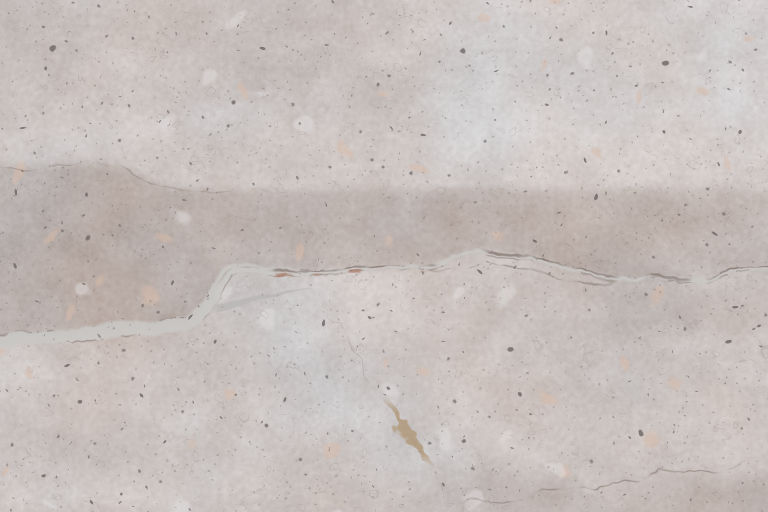
Reproduce this texture procedurally as a Shadertoy shader.

```glsl
const vec3 TAUPE = vec3(0.64, 0.585, 0.56);
const vec3 CREAM = vec3(0.86, 0.842, 0.838);
const vec3 PIT = vec3(0.43, 0.40, 0.39);
const vec3 CRACK = vec3(0.52, 0.46, 0.43);
const vec3 QUARTZ = vec3(0.79, 0.785, 0.775);
const vec3 CHALK = vec3(0.88, 0.87, 0.87);
const vec3 PEACH = vec3(0.85, 0.735, 0.665);
const vec3 RUST = vec3(0.68, 0.50, 0.43);
const vec3 OCHRE = vec3(0.68, 0.58, 0.45);

vec2 hash22(vec2 p) {
    vec3 q = fract(p.xyx * vec3(0.1031, 0.1030, 0.0973));
    q += dot(q, q.yzx + 33.33);
    return fract((q.xx + q.yz) * q.zy);
}

float slopeAt(vec2 cell, vec2 corner, vec2 f) {
    return dot(hash22(cell + corner) * 2.0 - 1.0, f - corner);
}

float gradientNoise(vec2 p) {
    vec2 i = floor(p), f = fract(p);
    vec2 u = f * f * f * (f * (f * 6.0 - 15.0) + 10.0);
    float low = mix(slopeAt(i, vec2(0, 0), f), slopeAt(i, vec2(1, 0), f), u.x);
    float high = mix(slopeAt(i, vec2(0, 1), f), slopeAt(i, vec2(1, 1), f), u.x);
    return mix(low, high, u.y);
}

float fbm(vec2 p, int octaves) {
    float sum = 0.0, gain = 1.0;
    for (int i = 0; i < octaves; i++) {
        sum += gain * gradientNoise(p);
        p = mat2(1.6, 1.2, -1.2, 1.6) * p + 17.3;
        gain *= 0.55;
    }
    return sum;
}

float fill(float dist, float soft) {
    return 1.0 - smoothstep(-soft, soft, dist);
}

float span(float x, float start, float end, float fade) {
    return smoothstep(start - fade, start + fade, x) * fill(x - end, fade);
}

void stain(inout vec3 color, vec3 ink, float amount) {
    color = mix(color, ink, amount);
}

// Distance to ragged ovals, at most one per cell
float flecks(vec2 p, float scale, float density, float size, float stretch, float seed) {
    vec2 q = mat2(0.88, 0.47, -0.47, 0.88) * p * scale + seed;
    vec2 cell = floor(q) + seed;
    vec2 place = hash22(cell), shape = hash22(cell + 71.0), pick = hash22(cell + 139.0);
    vec2 d = fract(q) - 0.5 - (place - 0.5) * 0.5;
    float c = cos(6.283 * shape.x), s = sin(6.283 * shape.x);
    d = mat2(c, s, -s, c) * d;
    d.y *= mix(1.0, stretch, shape.y);
    float dist = length(d) + size * (0.8 * gradientNoise(q * 5.0) - mix(0.35, 1.0, pick.y));
    return (pick.x < density ? dist : 1.0) / scale;
}

float bump(float x, float center, float width) {
    float t = (x - center) / width;
    return exp(-t * t);
}

float veinHeight(float x) {
    float rise = 0.33 + 0.11 * min(x, 0.4) + 0.1 * smoothstep(0.36, 0.47, x);
    return rise + 0.035 * bump(x, 0.96, 0.11) - 0.025 * bump(x, 1.27, 0.12);
}

// Brown band over the vein, darker patches, pale upper right
float bedTone(vec2 p, float vein, float ledge) {
    float band = span(p.y, vein, ledge, 0.015) * (1.0 - 0.4 * smoothstep(1.2, 1.4, p.x));
    float side = span(p.y, 0.35, 0.45, 0.03) * smoothstep(1.05, 1.35, p.x);
    float foot = fill(p.y - 0.065, 0.045) * smoothstep(0.75, 1.0, p.x);
    float topLeft = smoothstep(0.7, 0.95, p.y) * fill(p.x - 0.55, 0.25);
    float topRight = smoothstep(0.62, 0.75, p.y) * smoothstep(0.6, 1.0, p.x);
    return 0.72 - 0.29 * band - 0.2 * side - 0.25 * foot - 0.1 * topLeft + 0.12 * topRight;
}

void mainImage(out vec4 fragColor, in vec2 fragCoord) {
    float px = 1.0 / iResolution.y;
    vec2 p = fragCoord * px;
    float wobble = fbm(p * 9.0, 4), mottle = fbm(p * 13.0 + 40.0, 5);
    float clouds = fbm(p * vec2(2.2, 5.0) + 8.0, 4), breakup = fbm(p * 15.0 + 90.0, 3);
    float grain = fbm(p * 85.0, 3), broken = smoothstep(-0.35, 0.25, breakup);
    vec2 bent = p + 0.012 * wobble;
    float vein = veinHeight(p.x);
    float slope = (veinHeight(p.x + 0.005) - vein) / 0.005;
    float offset = (p.y - vein + 0.02 * wobble) / sqrt(1.0 + slope * slope);
    float ledge = 0.675 - 0.045 * smoothstep(0.22, 0.36, p.x) + 0.018 * wobble;

    // Stone body
    float tone = bedTone(bent, vein, ledge) + 0.23 * clouds + 0.17 * mottle + 0.16 * grain;
    vec3 color = mix(TAUPE, CREAM, clamp(tone, 0.0, 1.08));
    color += vec3(-0.028, 0.002, 0.022) * fbm(p * 2.7 + 60.0, 3);

    // Blots, shell rings and hairlines
    stain(color, PEACH, 0.5 * fill(flecks(bent, 9.0, 0.3, 0.18, 2.5, 5.0), 0.006));
    stain(color, CHALK, 0.5 * fill(flecks(bent, 8.0, 0.25, 0.17, 2.5, 31.0), 0.007));
    float shell = abs(flecks(bent, 20.0, 0.35, 0.2, 2.2, 47.0)) - 0.0008;
    stain(color, CRACK, 0.25 * fill(shell, px) * broken);
    float hairline = abs(fbm(p * vec2(9.0, 15.0) + 25.0, 4)) - 0.012;
    stain(color, CRACK, 0.17 * fill(hairline, 0.015) * smoothstep(0.05, 0.35, breakup));

    // Main vein: quartz at left, broken cracks to the right
    float width = mix(0.013, 0.004, smoothstep(0.35, 0.7, p.x));
    stain(color, QUARTZ, 0.85 * fill(abs(offset) - width, 0.002 + px));
    float rim = abs(offset + width * sign(mottle + 0.1)) - 0.0012;
    stain(color, CRACK, 0.65 * fill(rim, px) * broken);
    float upper = abs(offset - 0.003) - 0.0015 - 0.003 * max(mottle, 0.0);
    stain(color, CRACK, 0.75 * fill(upper, px) * broken * smoothstep(0.4, 0.5, p.x));
    float split = abs(offset + 0.022 * span(p.x, 0.86, 1.18, 0.06)) - 0.0015;
    stain(color, CRACK, 0.6 * fill(split, px) * span(p.x, 0.84, 1.35, 0.03) * broken);
    float rust = fill(abs(offset + 0.006) - 0.004, 0.002) * span(p.x, 0.5, 0.85, 0.05);
    stain(color, RUST, 0.75 * rust * smoothstep(0.05, 0.3, breakup));

    // Side lens, ledge fissure, foot vein and ochre diagonal
    float lens = abs(p.y + 0.316 - 0.2 * p.x - 0.4 + 0.008 * wobble - 0.232);
    lens = abs(p.y - 0.316 - 0.2 * p.x + 0.008 * wobble) - 0.04 * (0.62 - p.x);
    stain(color, QUARTZ * 0.91, 0.75 * fill(lens, 0.002) * span(p.x, 0.42, 0.61, 0.01));
    float fissure = fill(abs(p.y - ledge) - 0.001, px) * fill(p.x - 0.5, 0.1);
    stain(color, CRACK, 0.5 * fissure * broken);
    float foot = abs(p.y + 0.122 - 0.15 * p.x + 0.025 * wobble) - 0.0016;
    stain(color, CRACK, 0.6 * fill(foot, 0.002) * span(p.x, 0.92, 1.44, 0.04) * broken);
    float diagonal = abs(p.x - 0.89 + 0.62 * p.y - 0.05 * wobble);
    stain(color, CRACK, 0.32 * fill(diagonal - 0.001, px) * span(p.y, 0.02, 0.4, 0.03) * broken);
    stain(color, OCHRE, 0.75 * fill(diagonal - 0.007, 0.002) * span(p.y, 0.1, 0.21, 0.02));

    // Pits, from rare large ones to fine pepper
    float pits = 0.8 * fill(flecks(p, 17.0, 0.13, 0.11, 2.8, 3.0), px);
    pits = max(pits, 0.65 * fill(flecks(p, 42.0, 0.13, 0.15, 2.5, 13.0), px));
    pits = max(pits, 0.4 * fill(flecks(p, 85.0, 0.14, 0.18, 2.0, 23.0), px));
    stain(color, PIT, pits);
    fragColor = vec4(color, 1.0);
}
```
